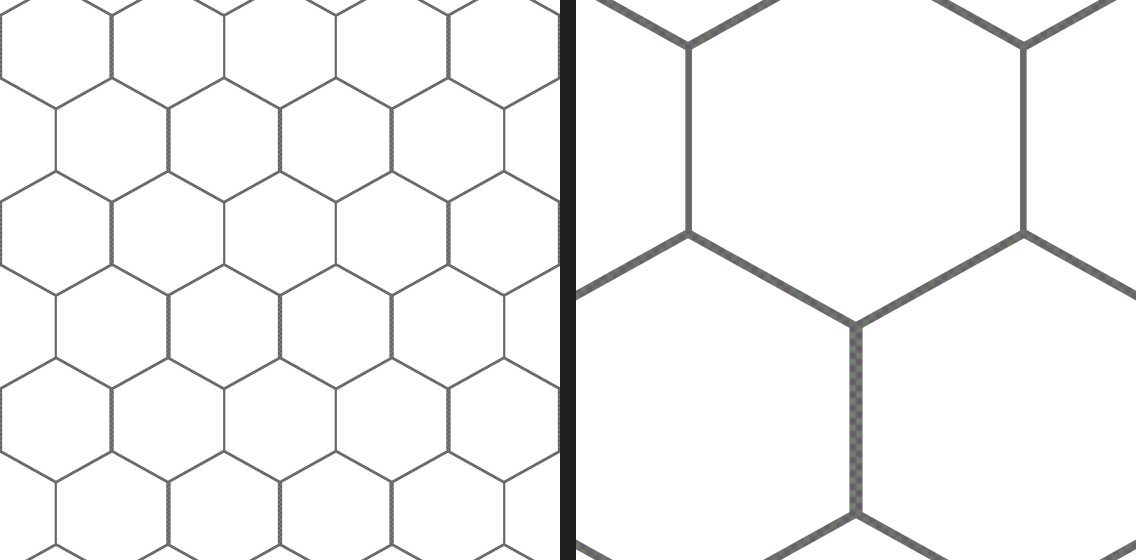
Left: the whole. Right: its middle third, enlarged.
Reproduce this pattern procedurally as a Shadertoy shader.

```glsl
// Honeycomb of thin grey outlines on white, five cells across and six rows down.
// Zigzags form the slanted sides; upright sides snap to a fine raster, which makes
// them one or two steps wide. Wide and slanted strokes carry a faint checker tint.

#define COLS 5.0            // cells across
#define ROWS 6.0            // rows down, must be even to tile
#define RASTER 256.0        // raster steps across the canvas
#define SLANT_HALF 0.65     // half width of slanted sides, in steps
#define SLANT_TINT 0.6      // checker strength on slanted sides
#define PAPER vec3(1.0)
#define GREY vec3(0.40, 0.41, 0.40)
#define GREEN vec3(0.45, 0.50, 0.44)
#define PURPLE vec3(0.40, 0.36, 0.41)

const float PI = 3.14159265;

// Signed distance, in raster steps, to the zigzag nearest in height.
// q counts half cells across and rows up.
float slantedSides(vec2 q) {
    float row = floor(q.y + 0.5);
    float wave = abs(mod(q.x + row, 2.0) - 1.0);
    float height = (1.0 - 2.0 * wave) / 6.0;
    float slope = 2.0 * COLS / (3.0 * ROWS);
    float rise = abs(q.y - row - height) * RASTER / ROWS;
    return rise / sqrt(1.0 + slope * slope) - SLANT_HALF;
}

// Signed distance to the nearest upright side; isWide is 1 for two-step strokes.
float uprightSides(vec2 q, out float isWide) {
    float row = floor(q.y);
    float offset = 1.0 - mod(row, 2.0);
    float column = 2.0 * floor((q.x - offset) * 0.5 + 0.5) + offset;

    // Snap to half steps: whole steps straddle two raster columns, halves fill one.
    float stepSize = RASTER / (2.0 * COLS);
    float center = floor(2.0 * column * stepSize + 0.5) * 0.5;
    isWide = fract(center) < 0.25 ? 1.0 : 0.0;

    float across = abs(q.x * stepSize - center) - mix(0.5, 1.0, isWide);
    float along = (abs(q.y - row - 0.5) - 1.0 / 3.0) * RASTER / ROWS;
    return max(across, along);
}

void mainImage(out vec4 fragColor, in vec2 fragCoord) {
    vec2 uv = fragCoord / iResolution.xy;
    vec2 q = uv * vec2(2.0 * COLS, ROWS);

    // Outline coverage, softened over one output pixel
    float isWide;
    float upright = uprightSides(q, isWide);
    float slanted = slantedSides(q);
    float pixel = RASTER / min(iResolution.x, iResolution.y);
    float ink = clamp(0.5 - min(upright, slanted) / pixel, 0.0, 1.0);

    // Two-tone checker on the raster
    vec2 weave = sin(PI * RASTER * uv);
    vec3 tint = mix(PURPLE, GREEN, clamp(0.5 + weave.x * weave.y, 0.0, 1.0));
    float tintAmount = upright < slanted ? isWide : SLANT_TINT;

    vec3 stroke = mix(GREY, tint, tintAmount);
    fragColor = vec4(mix(PAPER, stroke, ink), 1.0);
}
```
